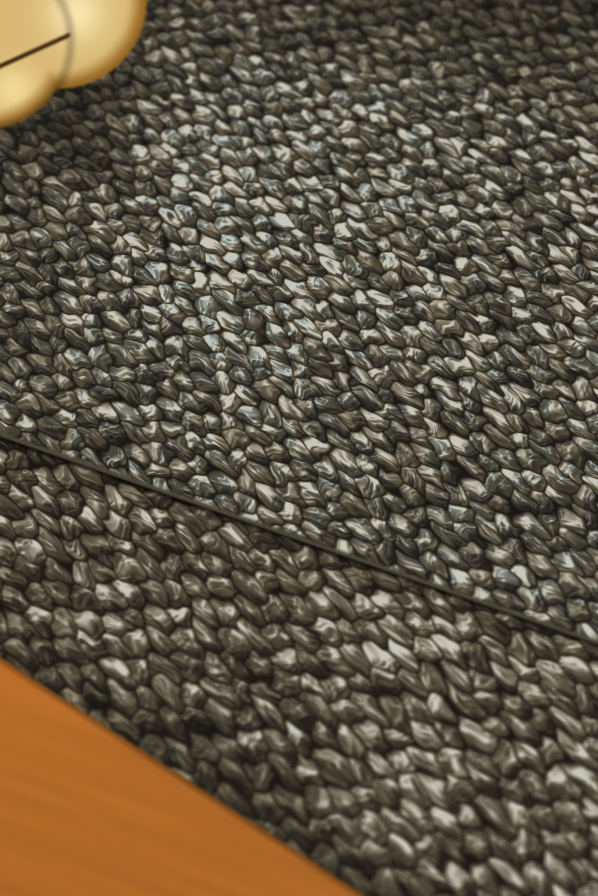
Reproduce this texture procedurally as a Shadertoy shader.

```glsl
#define COLS 37.0          // strand columns per canvas height, at the near end
#define ROWS 33.0          // stitches per canvas height, along a column
#define SHRINK 0.3         // perspective towards the top
#define JITTER 0.36        // irregular placing of the stitches
#define WARP 0.4           // crumpling of their outlines
#define LEAN 0.55          // alternating tilt of the strands
#define CREASE 2.5         // depth of folds in a strand
#define FOCUS 0.58         // height of the sharp zone
#define DEFOCUS 0.006      // blur growth away from it
#define SAMPLES 14

const vec3 SHADOW = vec3(0.1, 0.088, 0.07);
const vec3 STRAW = vec3(0.31, 0.28, 0.22);
const vec3 PALE = vec3(0.48, 0.445, 0.37);
const vec3 GLINT = vec3(0.78, 0.78, 0.73);
const vec3 WOOD = vec3(0.7, 0.415, 0.16);
const vec3 GOLD = vec3(0.85, 0.72, 0.46);

float hash(vec2 p) {
    vec3 q = fract(p.xyx * 0.1031);
    q += dot(q, q.yzx + 33.33);
    return fract((q.x + q.y) * q.z);
}

float noise(vec2 p) {
    vec2 i = floor(p), f = fract(p);
    f = f * f * (3.0 - 2.0 * f);
    return mix(mix(hash(i), hash(i + vec2(1, 0)), f.x),
               mix(hash(i + vec2(0, 1)), hash(i + vec2(1, 1)), f.x), f.y);
}

mat2 rotation(float a) {
    return mat2(cos(a), sin(a), -sin(a), cos(a));
}

// Closely packed leaning strands; the highest is visible, dark where two meet
vec3 weave(vec2 q, float light, float coolness) {
    const vec2 radii = vec2(0.76, 0.6);
    q += WARP * (vec2(noise(q * 1.9 + 90.0), noise(q * 1.9 + 140.0)) - 0.5);
    float top = -9.0, second = -9.0;
    vec2 id = vec2(0), local = vec2(0), slope = vec2(0);
    for (int j = -1; j <= 1; j++)
    for (int i = -1; i <= 1; i++) {
        float col = floor(q.x) + float(i);
        float odd = mod(col, 2.0);
        float row = floor(q.y - 0.5 * odd) + float(j);
        vec2 cell = vec2(col, row) + 80.0;
        float r1 = hash(cell), r2 = hash(cell + 31.7);
        float side = 1.0 - 2.0 * odd;
        vec2 centre = vec2(col, row + 0.5 * odd) + 0.5 + JITTER * (vec2(r1, r2) - 0.5);
        mat2 turn = rotation(LEAN * side - 0.3 + 0.9 * (r2 - 0.5));
        vec2 d = turn * (q - centre) / radii;
        float h = 1.0 - dot(d, d) + 0.12 * side * d.x + 0.35 * r1;
        if (h > top) {
            second = top;
            top = h;
            id = cell;
            local = d;
            slope = transpose(turn) * (2.0 * d / radii);
        } else second = max(second, h);
    }
    // Folds, fibres and bright ridges along the strand
    float fold = noise(local * vec2(1.9, 2.8) + id * 3.7);
    float fibre = noise(local * vec2(2.4, 7.0) + id * 7.3);
    float ridge = pow(1.0 - abs(2.0 * noise(local * vec2(2.0, 4.4) + id * 5.9) - 1.0), 11.0);
    slope += CREASE * (vec2(fold, fibre) - 0.5);
    vec3 n = normalize(vec3(slope, 1.6));
    float diffuse = max(dot(n, normalize(vec3(-0.25, 0.5, 0.8))), 0.0);
    float gloss = pow(max(dot(n, normalize(vec3(0.05, 0.5, 0.85))), 0.0), 20.0);
    float depth = smoothstep(-0.1, 0.7, top) * mix(0.3, 1.0, smoothstep(0.0, 0.4, top - second));
    float tint = hash(id + 11.3);
    float dark = smoothstep(0.42, 0.58, noise(q * 2.1 + 60.0));

    float tone = (0.1 + 0.9 * depth) * (0.3 + 0.7 * diffuse) * (0.65 + 0.45 * tint);
    tone *= (0.8 + 0.4 * fibre) * (1.0 - 0.42 * dark);
    tone += depth * (0.26 * gloss + 0.55 * ridge * (0.25 + diffuse) * (0.4 + 0.6 * dark));
    tone *= light;

    vec3 c = mix(SHADOW, STRAW, smoothstep(0.0, 0.4, tone));
    c = mix(c, PALE, smoothstep(0.38, 0.66, tone));
    c = mix(c, GLINT, smoothstep(0.6, 1.0, tone));
    return c * mix(vec3(1), vec3(0.92, 1.0, 1.08), coolness * dark);
}

float spot(vec2 p, vec2 centre, float falloff) {
    vec2 d = p - centre;
    return exp(-dot(d, d) * falloff);
}

float lobe(vec2 p, vec2 centre) {
    return length(p - centre) - 0.099;
}

vec3 bowl(vec2 p, float front, float back) {
    vec3 c = mix(GOLD, vec3(0.97, 0.9, 0.68), spot(p, vec2(0.085, 0.985), 900.0));
    c = mix(c, vec3(0.95, 0.85, 0.58), spot(p, vec2(0.015, 0.9), 1500.0));
    c = mix(vec3(0.58, 0.4, 0.13), c, smoothstep(0.0, 0.024, -min(front, back)));
    c *= 1.0 - 0.22 * smoothstep(0.009, 0.0, abs(front));
    // Dark seam across the front lobe
    float seam = abs(p.y - 0.926 - 0.45 * p.x);
    return mix(c, vec3(0.22, 0.14, 0.05), smoothstep(0.004, 0.001, seam) * step(p.x, 0.078));
}

vec3 scene(vec2 p) {
    float fold = p.y - 0.512 + 0.348 * p.x;
    float hem = (p.y - 0.267 + 0.654 * p.x) * 0.84;
    vec2 density = vec2(COLS, ROWS) / (1.0 - SHRINK * p.y);
    vec3 c;
    if (fold > 0.0) {
        // Upper mat
        float light = 0.96 + 0.25 * spot(p, vec2(0.22, 0.8), 18.0);
        light *= 1.0 - 0.4 * smoothstep(0.86, 1.02, p.y + 0.12 * (p.x - 0.3));
        light *= 1.0 - 0.6 * spot(p, vec2(0.07, 0.89), 90.0);
        light *= mix(0.76, 1.0, smoothstep(-0.02, 0.2, p.x));
        c = weave(vec2(p.x - 0.33 + 0.2 * p.y, p.y + 0.4 * p.x) * density, light, 0.8);
        c = mix(vec3(0.3, 0.28, 0.22), c, smoothstep(0.003, 0.009, fold));
        c *= smoothstep(-0.002, 0.003, fold);
    } else {
        // Lower mat, shaded below the fold and along its hem
        float light = (0.86 + 0.2 * p.x) * mix(0.7, 1.0, smoothstep(0.0, 0.04, -fold));
        light *= mix(0.7, 1.0, smoothstep(0.01, 0.08, hem));
        c = weave(vec2(p.x - 0.33 + 0.2 * p.y, p.y + 0.5 * p.x) * density * 0.93, light, 0.1);
        c *= mix(0.35, 1.0, smoothstep(0.0, 0.006, -fold));
    }
    // Table
    float grain = noise(rotation(0.35) * p * vec2(9.0, 90.0) + 20.0);
    vec3 table = WOOD * (0.95 + 0.08 * grain + 0.25 * (p.y - 0.1));
    table *= mix(0.65, 1.0, smoothstep(0.0, 0.01, -hem));
    c = mix(table, c, smoothstep(-0.001, 0.001, hem));
    // Brass bowl
    float front = lobe(p, vec2(-0.02, 0.954)), back = lobe(p, vec2(0.065, 1.0));
    return mix(c, bowl(p, front, back), smoothstep(0.0015, -0.0015, min(front, back)));
}

void mainImage(out vec4 fragColor, in vec2 fragCoord) {
    vec2 p = fragCoord / iResolution.y;
    // Lens blur on a golden-angle spiral, also smoothing edges
    float radius = 0.0009 + DEFOCUS * max(abs(p.y - FOCUS) - 0.12, 0.0);
    vec3 sum = vec3(0);
    for (int k = 0; k < SAMPLES; k++) {
        float t = float(k);
        vec2 offset = sqrt((t + 0.5) / float(SAMPLES)) * vec2(cos(t * 2.4), sin(t * 2.4));
        sum += scene(p + radius * offset);
    }
    fragColor = vec4(sum / float(SAMPLES), 1.0);
}
```
